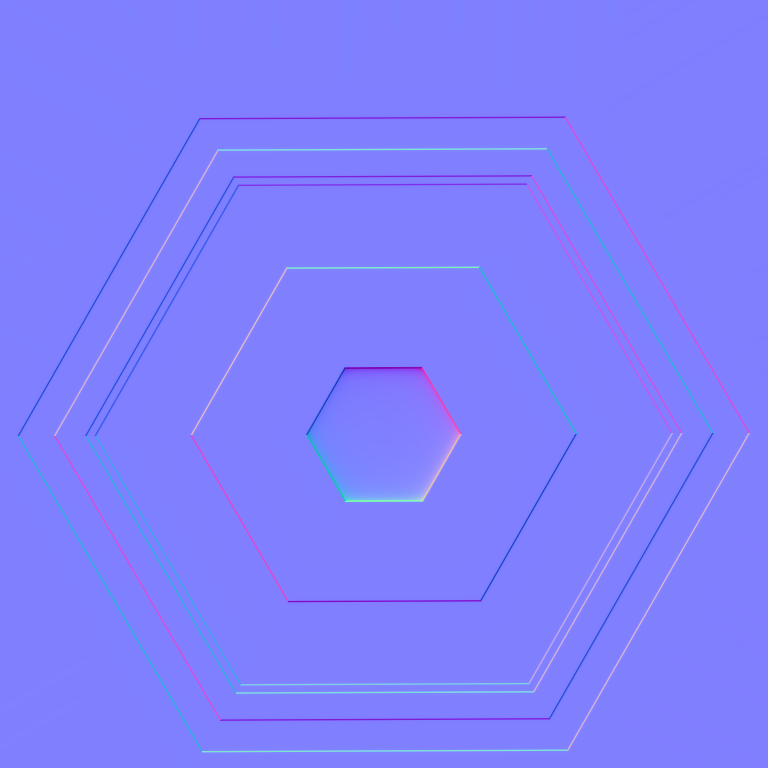
Give the GLSL for this texture map, as a Shadertoy shader.

```glsl
// Normal map of a flat panel engraved with nested hexagonal steps and a central recess.
// Each pixel finds its hexagon sector, sums the slopes of thin bevels and of the
// recess shading, then encodes the resulting unit normal as a colour.

const float SECTOR = 1.04719755;

// Apothem, slope direction and steepness of each bevel
const vec3 RINGS[6] = vec3[6](
    vec3(0.4121,  1.0, 0.74),
    vec3(0.3711, -1.0, 0.74),
    vec3(0.3359,  1.0, 0.70),
    vec3(0.3252,  1.0, 0.58),
    vec3(0.2171, -1.0, 0.84),
    vec3(0.0869,  1.0, 0.80));

float hash(vec2 p) {
    vec3 q = fract(vec3(p.xyx) * 0.1031);
    q += dot(q, q.yzx + 33.33);
    return fract((q.x + q.y) * q.z);
}

vec2 sideNormal(float index) {
    float angle = (index + 0.5) * SECTOR;
    return vec2(cos(angle), sin(angle));
}

// Thin box-filtered bevel with a weak soft shoulder
float bevel(float d, float pixel) {
    float core = clamp((0.0009 + 0.5 * pixel - abs(d)) / pixel, 0.0, 1.0);
    return core + 0.07 * exp(-abs(d) / 0.0028);
}

// Rounded inner walls, smoothly blended between all six sides
vec2 recessSlope(vec2 p) {
    vec2 slope = vec2(0.0);
    for (int i = 0; i < 6; i++) {
        vec2 side = sideNormal(float(i));
        float depth = max(0.0869 - dot(p, side), 0.0);
        float thinSide = max(dot(side, vec2(-0.866, 0.5)), 0.0);
        float weight = 1.0 - 0.6 * pow(thinSide, 6.0);
        slope += side * weight * (0.42 * exp(-depth / 0.0055) + 0.15 * exp(-depth / 0.024));
    }
    return slope;
}

// Barely visible scratches running outward beyond the largest hexagon
float scratches(float across, float along, float sector) {
    float cell = across * 75.0;
    float id = floor(cell);
    float chance = hash(vec2(id + 60.0, sector + 9.0));
    float start = 0.42 + 0.1 * hash(vec2(id + 17.0, sector + 31.0));
    float profile = smoothstep(0.5, 0.1, abs(fract(cell) - 0.5));
    return step(0.8, chance) * profile * smoothstep(start, start + 0.03, along);
}

void mainImage(out vec4 fragColor, in vec2 fragCoord) {
    float pixel = 1.0 / iResolution.y;
    vec2 p = fragCoord / iResolution.xy - vec2(0.4997, 0.4343);
    p += 0.0041 * vec2(p.y, -p.x); // slight tilt

    float sector = floor(atan(p.y, p.x) / SECTOR);
    vec2 side = sideNormal(sector);
    float along = dot(p, side);
    float across = dot(p, vec2(-side.y, side.x));

    // Engraved steps
    vec2 slope = vec2(0.0);
    for (int i = 0; i < 6; i++) {
        vec3 ring = RINGS[i];
        slope += side * ring.y * ring.z * bevel(along - ring.x, pixel);
    }

    // Central recess and surface wear
    float inside = smoothstep(0.5 * pixel, -0.5 * pixel, along - 0.0869);
    slope += inside * recessSlope(p);
    slope += vec2(-side.y, side.x) * 0.018 * scratches(across, along, sector);

    // The green channel points down
    slope.y = -slope.y;
    slope *= min(1.0, 0.92 / max(length(slope), 0.001));
    vec3 normal = vec3(slope, sqrt(1.0 - dot(slope, slope)));
    fragColor = vec4(0.5 + 0.5 * normal, 1.0);
}
```
